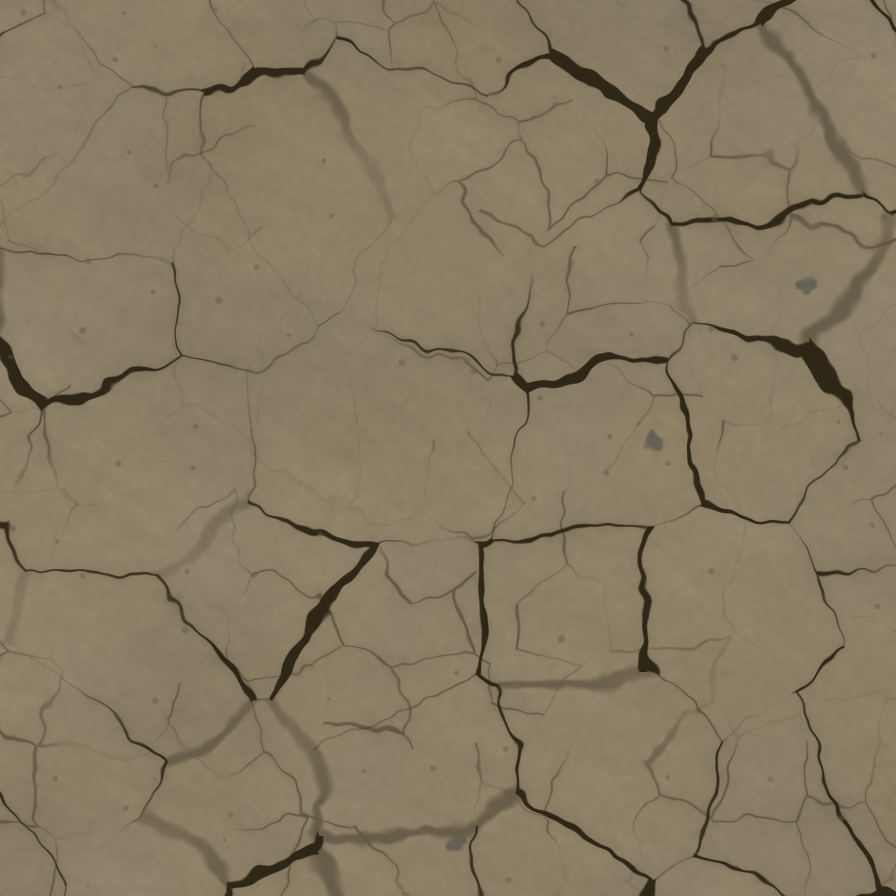
A three.js fragment shader for this texture:

```glsl
// Dry cracked mud: warped Voronoi borders form dark, tapering cracks and soft
// silted furrows; a finer net adds hairlines. Layered value noise mottles the
// clay, slanted relief roughens it, and a few specks and pebbles lie on top.
varying vec2 vUv;

float hash(vec2 p) {
  vec3 q = fract(p.xyx * 0.1031);
  q += dot(q, q.yzx + 33.33);
  return fract((q.x + q.y) * q.z);
}

vec2 hash2(vec2 p) {
  return vec2(hash(p), hash(p + 57.3));
}

float noise(vec2 p) {
  vec2 i = floor(p), f = fract(p);
  f = f * f * (3.0 - 2.0 * f);
  return mix(mix(hash(i), hash(i + vec2(1, 0)), f.x),
             mix(hash(i + vec2(0, 1)), hash(i + vec2(1, 1)), f.x), f.y);
}

float fbm(vec2 p) {
  float sum = 0.0, amp = 0.5;
  for (int k = 0; k < 5; k++) {
    sum += amp * noise(p);
    p = mat2(1.6, 1.2, -1.2, 1.6) * p + 7.1;
    amp *= 0.5;
  }
  return sum;
}

vec2 wobble(vec2 p) {
  return vec2(noise(p), noise(p + 41.7)) - 0.5;
}

vec2 seedPoint(vec2 cell) {
  return cell + 0.08 + 0.84 * hash2(cell);
}

// x: open crack, y: soft furrow, z: shade along the crack rim
vec3 cracks(vec2 uv, float cells, float breadth) {
  vec2 p = uv * cells + cells * 3.0;
  vec2 home = floor(p), nearest = vec2(0.0);
  float best = 9.0;
  for (int j = -1; j <= 1; j++)
  for (int i = -1; i <= 1; i++) {
    vec2 cell = floor(p) + vec2(i, j);
    vec2 r = seedPoint(cell) - p;
    if (dot(r, r) < best) { best = dot(r, r); home = cell; nearest = r; }
  }

  float taper = smoothstep(0.2, 0.8, noise(uv * 7.0 + cells));
  float ragged = 0.55 + 0.9 * noise(uv * 55.0);
  vec3 result = vec3(0.0);
  for (int j = -2; j <= 2; j++)
  for (int i = -2; i <= 2; i++) {
    if (i == 0 && j == 0) continue;
    vec2 cell = home + vec2(i, j);
    vec2 r = seedPoint(cell) - p;
    float d = dot(0.5 * (nearest + r), normalize(r - nearest)) / cells;

    // Both sides of a border share one hash, so its character is continuous
    vec2 border = home + cell;
    float strength = 0.6 * hash(border) + 0.5 * taper;
    float silted = step(0.83, hash(border + 19.4));
    float halfWidth = 0.0005 + breadth * pow(strength, 3.0) * ragged;
    float visible = smoothstep(0.15, 0.65, strength) * (1.0 - silted);
    float open = 1.0 - smoothstep(halfWidth - 0.001, halfWidth + 0.0014, d);
    float furrow = 1.0 - smoothstep(0.002, 0.004 + 0.007 * ragged, d);
    result = max(result, vec3(open * visible,
                              furrow * silted * (0.35 + 0.65 * taper),
                              exp(-d / 0.006) * visible));
  }
  return result;
}

// Scattered irregular dots, drawn only in the given share of the grid cells
float specks(vec2 uv, float cells, float share, float radius) {
  vec2 cell = floor(uv * cells);
  vec2 centre = (cell + 0.25 + 0.5 * hash2(cell + 83.0)) / cells;
  float d = length(uv - centre) + radius * (noise(uv * 110.0) - 0.5);
  return step(hash(cell + 11.0), share) * (1.0 - smoothstep(0.4, 1.0, d / radius));
}

void main() {
  vec2 uv = vUv;
  vec2 bent = uv + 0.05 * wobble(uv * 6.0) + 0.018 * wobble(uv * 24.0)
            + 0.007 * wobble(uv * 70.0);

  // Clay: broad blotches, slanted relief and fine grain
  vec2 slanted = mat2(0.8, 0.6, -0.6, 0.8) * uv * vec2(14.0, 20.0);
  float relief = fbm(slanted) - fbm(slanted + vec2(0.12, -0.18));
  float tone = 1.01 + 0.13 * (fbm(uv * 5.0) - 0.48) + 0.13 * relief
             + 0.035 * (noise(uv * 130.0) - 0.5) + 0.025 * (noise(uv * 260.0) - 0.5);
  vec3 colour = vec3(0.54, 0.49, 0.395) * tone;
  colour += vec3(0.016, 0.0, -0.02) * (fbm(uv * 8.0 + 30.0) - 0.48);

  // Hairlines, furrows, then the main cracks
  vec3 fine = cracks(bent + 0.37, 11.0, 0.001);
  vec3 main_ = cracks(bent, 5.6, 0.0052);
  float patchy = smoothstep(0.35, 0.65, noise(uv * 9.0 + 5.0));
  colour *= 1.0 - 0.09 * main_.z - 0.05 * fine.z * patchy;
  colour = mix(colour, vec3(0.34, 0.30, 0.22), fine.x * (0.12 + 0.63 * patchy));
  colour = mix(colour, vec3(0.36, 0.32, 0.245), 0.75 * main_.y);
  colour = mix(colour, vec3(0.16, 0.13, 0.07), 0.94 * main_.x);

  // Small pits and grey pebbles
  colour = mix(colour, vec3(0.38, 0.34, 0.27), 0.45 * specks(uv, 26.0, 0.12, 0.004));
  colour = mix(colour, vec3(0.36, 0.35, 0.32), 0.8 * specks(uv, 5.0, 0.09, 0.013));

  gl_FragColor = vec4(colour, 1.0);
}
```
